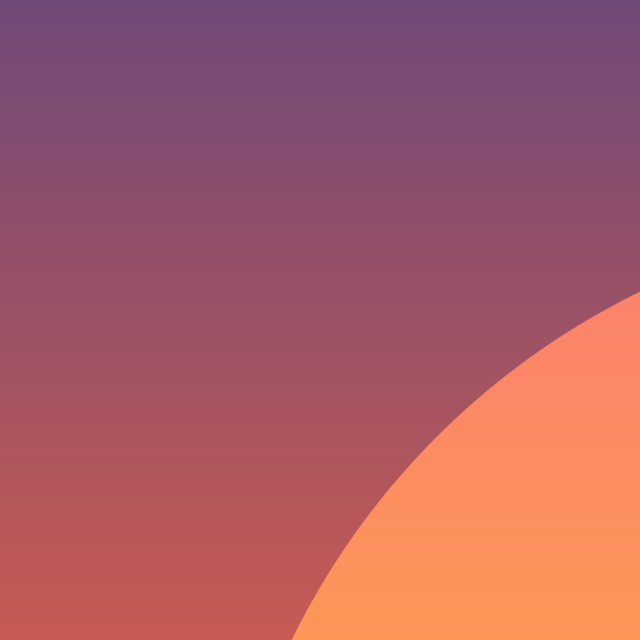
Reproduce this background procedurally as a Shadertoy shader.

```glsl
// A dusk sky with a huge sun rising from the lower right corner.
// The sky and the sun are vertical gradients; the sun is a circle
// distance function, blended over the sky with a smooth edge.

#define SKY_TOP     vec3(0.440, 0.285, 0.470)
#define SKY_BOTTOM  vec3(0.782, 0.355, 0.325)
#define SUN_TOP     vec3(0.982, 0.512, 0.420)
#define SUN_BOTTOM  vec3(0.992, 0.590, 0.342)
#define SUN_CENTER  vec2(1.520, -0.520)
#define SUN_RADIUS  1.1845
#define SUN_HEIGHT  0.544

// Signed distance to a circle, negative inside
float circleDistance(vec2 point, vec2 center, float radius) {
    return length(point - center) - radius;
}

void mainImage(out vec4 fragColor, in vec2 fragCoord) {
    vec2 uv = fragCoord / iResolution.xy;
    float pixel = 1.0 / min(iResolution.x, iResolution.y);

    // Sky: violet above, warm red at the horizon
    vec3 sky = mix(SKY_BOTTOM, SKY_TOP, uv.y);

    // Sun: orange below, coral toward its visible top
    vec3 sun = mix(SUN_BOTTOM, SUN_TOP, clamp(uv.y / SUN_HEIGHT, 0.0, 1.0));

    // Antialiased coverage of the disc
    float edge = circleDistance(uv, SUN_CENTER, SUN_RADIUS);
    float coverage = 1.0 - smoothstep(-0.75 * pixel, 0.75 * pixel, edge);

    fragColor = vec4(mix(sky, sun, coverage), 1.0);
}
```
